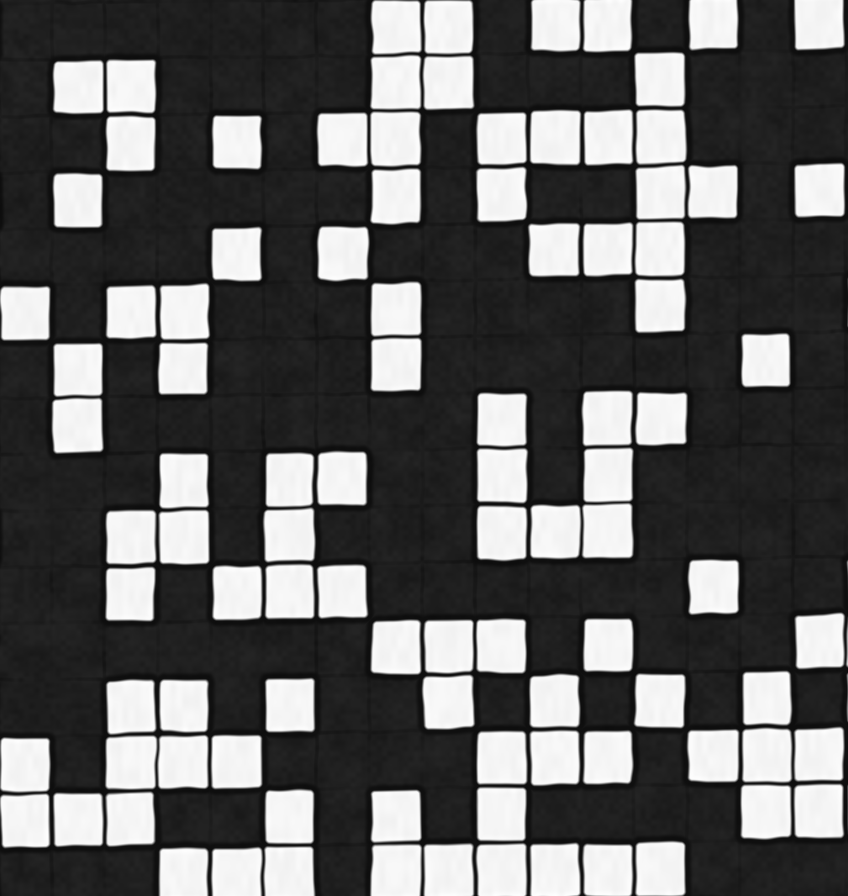
A Shadertoy shader for this pattern:

```glsl
// Hand-cut white tiles scattered at random over a slightly tilted dark grid.
// Each tile is a jittered rounded box with wavy edges; the nearest tile
// distance gives the paper, its soft edge and a darker rim on the ground.

#define CELL vec2(0.0591, 0.0629)        // grid pitch, in canvas heights
#define TILE_HALF vec2(0.0271, 0.0292)   // half size of a tile
#define ROWS 16.0
#define FILL 0.426                       // share of cells that hold a tile
#define TILT 0.0125                      // rise of the rows to the right
#define CORNER 0.0042
#define EDGE 0.0020                      // softness of the tile edge
#define WOBBLE 0.0024                    // waviness of the tile edge
#define RIM_REACH 0.0100
#define PAPER 0.960
#define GROUND 0.120
#define RIM 0.058

float hash(vec2 p) {
    return fract(sin(dot(p, vec2(127.1, 311.7))) * 43758.5453);
}

float noise(vec2 p) {
    vec2 i = floor(p), f = fract(p);
    f = f * f * (3.0 - 2.0 * f);
    return mix(mix(hash(i), hash(i + vec2(1, 0)), f.x),
               mix(hash(i + vec2(0, 1)), hash(i + vec2(1, 1)), f.x), f.y);
}

// Upper rows use the complement of lower ones, which keeps the fill balanced.
bool isLit(vec2 cell) {
    float halfRows = 0.5 * ROWS;
    if (cell.y < 0.0 || cell.y >= ROWS) return false;
    float pick = cell.y < halfRows
        ? hash(cell + 17.3)
        : 1.0 - hash(vec2(mod(cell.x + 5.0, ROWS), cell.y - halfRows) + 17.3);
    return pick < FILL;
}

// Signed distance to the tile of one cell, with its own shift, size and turn.
float tileDistance(vec2 p, vec2 cell) {
    vec2 rnd = vec2(hash(cell + 3.1), hash(cell + 8.7)) - 0.5;
    vec2 size = TILE_HALF + 0.0012 * (vec2(hash(cell + 41.9), hash(cell + 62.3)) - 0.5);
    vec2 q = p - (cell + 0.5) * CELL - 0.0014 * rnd;
    float turn = 0.035 * (hash(cell + 29.5) - 0.5);
    q += turn * vec2(-q.y, q.x);
    vec2 b = abs(q) - size + CORNER;
    return length(max(b, 0.0)) + min(max(b.x, b.y), 0.0) - CORNER;
}

float nearestTile(vec2 p) {
    vec2 home = floor(p / CELL);
    float d = 1.0;
    for (int y = -1; y <= 1; y++)
        for (int x = -1; x <= 1; x++) {
            vec2 cell = home + vec2(x, y);
            if (isLit(cell)) d = min(d, tileDistance(p, cell));
        }
    return d;
}

void mainImage(out vec4 fragColor, in vec2 fragCoord) {
    vec2 uv = fragCoord / iResolution.y;

    // Tilted grid space with a gentle warp for the hand-cut outline
    vec2 p = uv + vec2(0.0015, 0.0107 - TILT * uv.x);
    p += WOBBLE * (vec2(noise(uv * 48.0), noise(uv * 48.0 + 71.0)) - 0.5);
    float d = nearestTile(p);

    // Mottled ground with faint grid seams
    float grain = 0.5 * noise(uv * 170.0) + 0.5 * noise(uv * 45.0 + 9.0);
    vec2 seam = abs(fract(p / CELL + 0.5) - 0.5) * CELL;
    float seamLine = 1.0 - smoothstep(0.0008, 0.0032, min(seam.x, seam.y));
    float ground = GROUND + 0.055 * (grain - 0.5);
    ground -= 0.035 * seamLine * noise(uv * 20.0 + 33.0);

    // Darker rim around each tile
    float rim = 1.0 - smoothstep(0.4 * RIM_REACH, RIM_REACH, d);
    ground = mix(ground, RIM + 0.02 * (grain - 0.5), rim);

    // Paper, faintly streaked and a little brighter toward its border
    float streak = noise(uv * vec2(150.0, 60.0) + 5.0);
    float paper = PAPER + 0.03 * (streak - 0.5);
    paper += 0.02 * smoothstep(-0.008, -0.002, d);

    float soft = max(EDGE, 0.75 / iResolution.y);
    float shade = mix(paper, ground, smoothstep(-soft, soft, d));
    fragColor = vec4(vec3(shade), 1.0);
}
```
